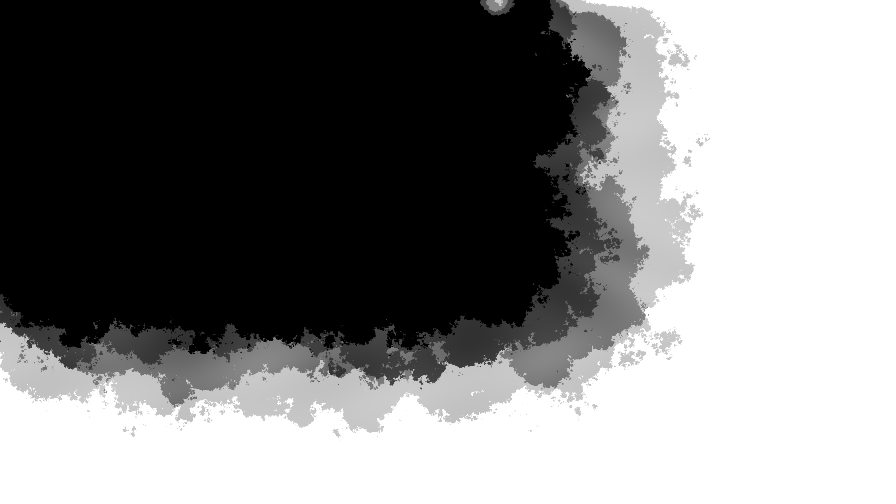
A WebGL 2 fragment shader for this background:

```glsl
#version 300 es
precision highp float;
// Torn black cloud in the upper left, fringed by ragged grey layers on white.
uniform vec2 u_resolution;
out vec4 fragColor;

vec2 hash2(vec2 p) {
    return fract(sin(vec2(dot(p, vec2(127.1, 311.7)), dot(p, vec2(269.5, 183.3)))) * 43758.5);
}

// Distance to the nearest scattered cell point
float cellular(vec2 p) {
    vec2 cell = floor(p), f = fract(p);
    float nearest = 2.0;
    for (int y = -1; y <= 1; y++)
        for (int x = -1; x <= 1; x++) {
            vec2 o = vec2(x, y);
            vec2 r = o + hash2(cell + o) - f;
            nearest = min(nearest, dot(r, r));
        }
    return sqrt(nearest);
}

// Cellular octaves, centred near zero, give clumped and crumbling edges
float raggedness(vec2 p, float seed) {
    float sum = 0.0, amp = 0.34;
    p = p * 9.0 + seed;
    for (int i = 0; i < 6; i++) {
        sum += amp * (cellular(p) - 0.47);
        p = mat2(1.6, 1.2, -1.2, 1.6) * p + 7.3;
        amp *= 0.74;
    }
    return sum;
}

float blob(vec2 p, vec2 centre, float radius) {
    vec2 d = (p - centre) / radius;
    return exp(-dot(d, d));
}

// Coverage of a layer: 1 where depth is negative
float cover(float depth) {
    float w = clamp(fwidth(depth) * 0.5, 0.003, 0.04);
    return 1.0 - smoothstep(-w, w, depth);
}

void main() {
    vec2 p = gl_FragCoord.xy / u_resolution.y;

    // Depth: 0 at the black edge, 1 at the outer edge, round at the corner
    vec2 q = vec2(p.x - 1.10, 0.345 - p.y) / vec2(0.238, 0.155) + 0.8;
    float depth = length(max(q, 0.0)) + min(max(q.x, q.y), 0.0) - 0.8;
    depth += 0.6 * exp(-p.x / 0.055);
    depth += smoothstep(1.06, 1.17, p.x) * exp((p.y - 1.0) / 0.022);
    depth += 1.1 * blob(p, vec2(0.98, 1.0), 0.035);

    // Broad swells of each layer boundary
    float lightEdge = 0.98 + 0.25 * blob(p, vec2(0.72, 0.16), 0.05)
        - 0.25 * blob(p, vec2(0.80, 0.21), 0.05)
        - 0.20 * blob(p, vec2(1.31, 0.375), 0.06)
        + 0.35 * blob(p, vec2(1.32, 0.32), 0.025);
    float midEdge = 0.46 + 0.42 * blob(p, vec2(0.35, 0.25), 0.08)
        + 0.35 * blob(p, vec2(1.09, 0.26), 0.07)
        + 0.28 * blob(p, vec2(1.20, 0.93), 0.06)
        + 0.42 * blob(p, vec2(1.22, 0.37), 0.09)
        + 0.20 * blob(p, vec2(1.23, 0.53), 0.06)
        - 0.12 * blob(p, vec2(1.25, 0.75), 0.12);
    float darkEdge = 0.29 + 0.30 * blob(p, vec2(0.79, 0.25), 0.06)
        - 0.25 * blob(p, vec2(1.20, 0.94), 0.08)
        - 0.12 * blob(p, vec2(0.50, 0.29), 0.12);
    float blackEdge = 0.16 * blob(p, vec2(1.14, 0.84), 0.08)
        + 0.12 * blob(p, vec2(0.56, 0.33), 0.12);

    // Soft shading inside the grey layers
    float shade = sin(p.x * 17.0 + 2.0 * sin(p.y * 13.0)) * sin(p.y * 19.0 + p.x * 5.0);

    // Layers, each torn by its own noise, stronger along the lower side
    float tear = 1.0 + 0.3 * smoothstep(0.5, 0.32, p.y);
    float tone = 1.0;
    tone = mix(tone, 0.775 + 0.02 * shade, cover(depth - lightEdge + tear * raggedness(p, 3.0)));
    tone = mix(tone, 0.46 + 0.07 * shade, cover(depth - midEdge + tear * raggedness(p, 17.0)));
    tone = mix(tone, 0.24 + 0.05 * shade, cover(depth - darkEdge + tear * raggedness(p, 41.0)));
    tone = mix(tone, 0.0, cover(depth - blackEdge + tear * raggedness(p, 73.0)));
    fragColor = vec4(vec3(tone), 1.0);
}
```
